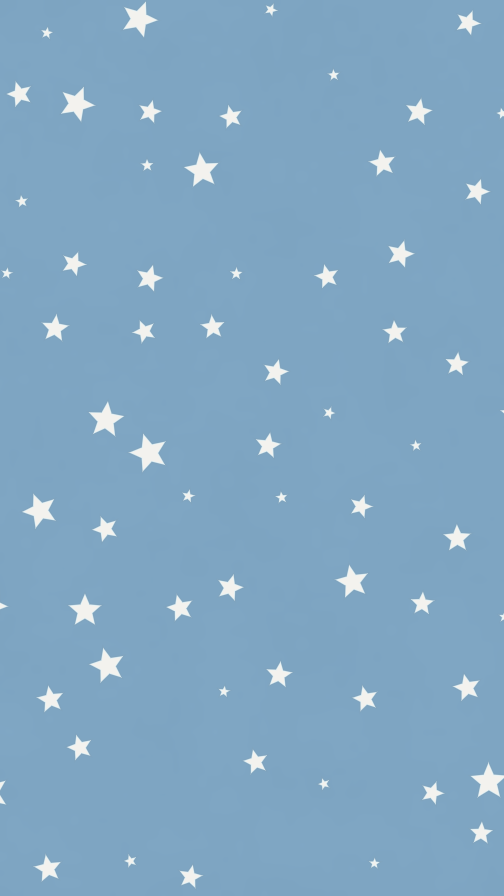
A WebGL 2 fragment shader for this pattern:

```glsl
#version 300 es
precision highp float;
// Scattered cream five-pointed stars of mixed sizes on a soft dusty-blue ground.

uniform vec2 u_resolution;
out vec4 outColor;

// Colours
const vec3 SKY = vec3(0.495, 0.648, 0.762);
const vec3 HALO = vec3(0.500, 0.630, 0.720);
const vec3 CREAM = vec3(0.952, 0.950, 0.932);
const vec3 COOL_RIM = vec3(0.900, 0.950, 0.960);

// Layout, in canvas widths unless noted
const float COLUMNS = 6.0;          // star cells across the canvas
const float JITTER = 0.56;          // wander inside a cell, in cells
const float EMPTY_SHARE = 0.10;     // cells without a star
const float SMALL_SHARE = 0.36;
const float LARGE_SHARE = 0.21;
const float SMALL_RADIUS = 0.0115;
const float MEDIUM_RADIUS = 0.0255;
const float LARGE_RADIUS = 0.0365;
const float SIZE_SPREAD = 0.10;     // relative size variation
const float INNER_RATIO = 0.46;     // notch radius over tip radius
const float MAX_TILT = 0.42;        // radians
const float RIM_WIDTH = 0.0012;
const float HALO_WIDTH = 0.004;
const float MOTTLE = 0.008;         // ground tone variation
const float SECTOR = 6.2831853 / 5.0;

// Integer hash of a cell and channel, in 0..1
float hash(vec2 cell, float channel) {
    uvec3 q = uvec3(ivec3(vec3(cell, channel)) + 4096);
    uint h = q.x * 1597334673u ^ q.y * 3812015801u ^ q.z * 2798796415u;
    h = (h ^ (h >> 16)) * 2146121005u;
    h = (h ^ (h >> 15)) * 2221713035u;
    h ^= h >> 16;
    return float(h >> 8) / 16777216.0;
}

float valueNoise(vec2 p) {
    vec2 cell = floor(p);
    vec2 f = fract(p);
    f = f * f * (3.0 - 2.0 * f);
    float low = mix(hash(cell, 9.0), hash(cell + vec2(1, 0), 9.0), f.x);
    float high = mix(hash(cell + vec2(0, 1), 9.0), hash(cell + vec2(1, 1), 9.0), f.x);
    return mix(low, high, f.y);
}

// Signed distance to the edge lines of an upright star
float starDistance(vec2 p, float radius) {
    float angle = atan(p.x, p.y);
    angle -= SECTOR * floor(angle / SECTOR + 0.5);
    vec2 folded = length(p) * vec2(cos(angle), abs(sin(angle)));
    vec2 tip = vec2(radius, 0.0);
    vec2 notch = INNER_RATIO * radius * vec2(cos(0.5 * SECTOR), sin(0.5 * SECTOR));
    vec2 edge = notch - tip;
    return dot(folded - tip, normalize(vec2(edge.y, -edge.x)));
}

// Star size class drawn from the cell hash
float starRadius(vec2 cell) {
    float pick = hash(cell, 1.0);
    float radius = pick < SMALL_SHARE ? SMALL_RADIUS
                 : pick > 1.0 - LARGE_SHARE ? LARGE_RADIUS : MEDIUM_RADIUS;
    return radius * (1.0 + SIZE_SPREAD * (2.0 * hash(cell, 2.0) - 1.0));
}

// Distance to the nearest star of the jittered, staggered grid
float starField(vec2 uv) {
    vec2 grid = uv * COLUMNS;
    float nearest = 1.0;
    for (int j = -1; j <= 1; j++) {
        float row = floor(grid.y) + float(j);
        float stagger = 0.5 * mod(row, 2.0);
        for (int i = -1; i <= 1; i++) {
            vec2 cell = vec2(floor(grid.x - stagger) + float(i), row);
            if (hash(cell, 3.0) < EMPTY_SHARE) continue;
            vec2 wander = JITTER * (vec2(hash(cell, 4.0), hash(cell, 5.0)) - 0.5);
            vec2 center = cell + 0.5 + wander + vec2(stagger, 0.0);
            float tilt = MAX_TILT * (2.0 * hash(cell, 6.0) - 1.0);
            mat2 turn = mat2(cos(tilt), sin(tilt), -sin(tilt), cos(tilt));
            vec2 local = turn * (grid - center) / COLUMNS;
            nearest = min(nearest, starDistance(local, starRadius(cell)));
        }
    }
    return nearest;
}

void main() {
    vec2 uv = gl_FragCoord.xy / u_resolution.x;
    float softness = 0.75 / u_resolution.x;
    float d = starField(uv);

    // Ground with faint mottling and a dull halo hugging each star
    float tone = valueNoise(uv * 9.0) + 0.5 * valueNoise(uv * 40.0) - 0.75;
    vec3 color = SKY + MOTTLE * tone;
    color = mix(color, HALO, 0.6 * (1.0 - smoothstep(0.0, HALO_WIDTH, d)));

    // Cream star with a thin cool rim
    vec3 fill = mix(CREAM, COOL_RIM, smoothstep(-2.0 * RIM_WIDTH, -RIM_WIDTH, d));
    color = mix(color, fill, 1.0 - smoothstep(-softness, softness, d));

    outColor = vec4(color, 1.0);
}
```
